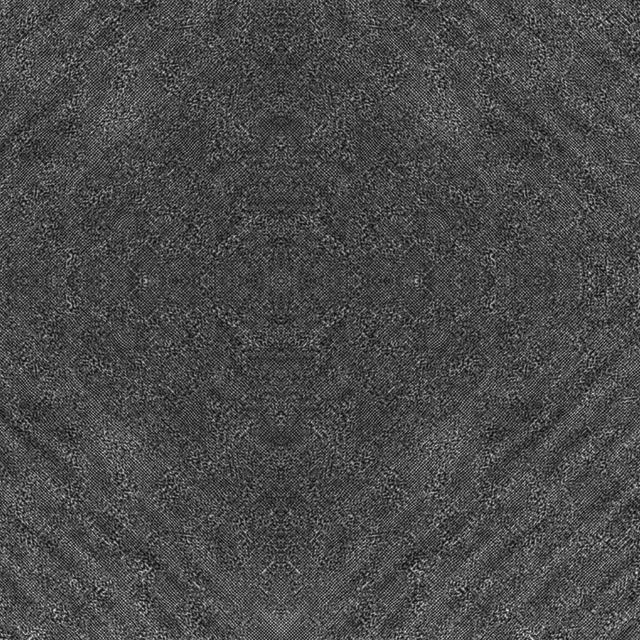
Write a WebGL 2 fragment shader that draws this pattern.

```glsl
#version 300 es
precision highp float;
// Grey woven grain mirrored about an off-centre point. A fine warped lattice
// and gradient noise, both laid along the diagonals, make the grain; diamond
// bands of |x|+|y|, streaks and soft spots set its local brightness.

uniform vec2 u_resolution;
out vec4 fragColor;

const vec2  CENTER       = vec2(0.439, 0.561);
const float WEAVE_FREQ   = 190.0;               // lattice cycles per canvas
const vec2  GRAIN_FREQ   = vec2(215.0, 165.0);  // across and along a band
const float WARP_FREQ    = 42.0;
const float WARP_AMOUNT  = 3.6;                 // radians
const float WEAVE_GAIN   = 1.9;
const float GRAIN_GAIN   = 4.5;
const float CONTRAST     = 0.54;
const float BASE_TONE    = 0.258;
const float BAND_RADIUS  = 0.51;
const float TROUGH_RADIUS = 0.60;
const float STREAK_PERIOD = 0.066;
const float TAU = 6.2831853;

float hash(vec2 cell) {
    uvec2 u = uvec2(ivec2(cell) + 4096);
    uint h = u.x * 1597334677u ^ u.y * 3812015801u;
    h = (h ^ (h >> 15)) * 2246822519u;
    h ^= h >> 13;
    return float(h & 65535u) / 65536.0;
}

float cornerSlope(vec2 cell, vec2 offset) {
    float angle = TAU * hash(cell);
    return dot(vec2(cos(angle), sin(angle)), offset);
}

float gradientNoise(vec2 p) {
    vec2 i = floor(p), f = p - i;
    vec2 w = f * f * f * (f * (f * 6.0 - 15.0) + 10.0);
    vec2 e = vec2(1.0, 0.0);
    float low  = mix(cornerSlope(i, f), cornerSlope(i + e, f - e), w.x);
    float high = mix(cornerSlope(i + e.yx, f - e.yx),
                     cornerSlope(i + e.xx, f - e.xx), w.x);
    return mix(low, high, w.y);
}

float bump(float x, float width) {
    return exp(-x * x / (width * width));
}

float spot(vec2 p, vec2 at, float radius) {
    return bump(length(p - at), radius);
}

// Slowly varying brightness in the folded quadrant
float localTone(vec2 q, float lower) {
    float s = q.x + q.y;    // diamond radius
    float d = q.x - q.y;    // position along a diamond side
    float outer = smoothstep(0.42, 0.75, s);
    float tone = BASE_TONE + 0.04 * outer;

    // Bright corner of the diamond and the dark flank beyond it
    tone += 0.060 * bump(s - BAND_RADIUS, 0.06) * bump(d, 0.09);
    tone += 0.018 * bump(s - BAND_RADIUS, 0.08);
    tone -= 0.040 * bump(s - TROUGH_RADIUS, 0.07) * bump(d - 0.14, 0.09);
    tone -= 0.022 * bump(s - 0.64, 0.03) * smoothstep(0.0, -0.3, d);

    // Parallel streaks, stronger toward the lower corners
    float bend = 1.6 * gradientNoise(vec2(s * 5.0, d * 4.0));
    float stripe = sin(TAU * s / STREAK_PERIOD + bend);
    float strength = outer * mix(0.6, 1.0, lower);
    tone += stripe * (0.004 + 0.022 * strength);
    tone += gradientNoise(vec2(s * 40.0, d * 8.0)) * (0.05 + 0.04 * strength);

    // Small spots along the mirror axes
    tone -= 0.05 * spot(q, vec2(0.0, 0.118), 0.020);
    tone -= 0.035 * spot(q, vec2(0.0, 0.395), 0.022);
    tone += 0.02 * spot(q, vec2(0.08, 0.0), 0.025);
    tone += 0.045 * spot(q, vec2(0.0, 0.52), 0.06);

    // Uneven cloth
    tone += 0.040 * gradientNoise(q * 27.0);
    tone += 0.060 * gradientNoise(vec2(s * 52.0, d * 32.0));
    tone += 0.070 * gradientNoise(q * 100.0 + 13.0);
    return max(tone, 0.08);
}

// Fine grain with roughly unit spread in each component
float weaveGrain(vec2 q) {
    vec2 diagonal = vec2(q.x + q.y, q.x - q.y);
    float nearAxis = smoothstep(0.01, 0.09, min(q.x, q.y));
    vec2 warp = vec2(gradientNoise(q * WARP_FREQ),
                     gradientNoise(q * WARP_FREQ + 71.0));
    vec2 phase = TAU * WEAVE_FREQ * diagonal
               + WARP_AMOUNT * (0.4 + nearAxis) * warp;
    float across = mix(0.5, 0.62, nearAxis);
    float weave = mix(cos(phase.y), cos(phase.x), across);
    float grain = gradientNoise(diagonal * GRAIN_FREQ);
    float order = 0.42 + 0.7 * gradientNoise(q * 26.0 + 31.0);
    order += 0.3 * spot(q, vec2(0.0, 0.52), 0.07);
    order = clamp(order, 0.1, 0.9);
    return mix(GRAIN_GAIN * grain, WEAVE_GAIN * weave, order);
}

void main() {
    vec2 p = gl_FragCoord.xy / u_resolution - CENTER;
    vec2 q = abs(p);
    float lower = smoothstep(0.1, -0.1, p.y);
    float tone = localTone(q, lower);
    // The lower edge is slightly brighter than its mirror
    tone += 0.018 * smoothstep(0.40, 0.56, -p.y);
    // Squared response keeps the shadows open and the highlights short
    float response = max(1.0 + 0.5 * CONTRAST * weaveGrain(q), 0.2);
    float grey = tone * response * response;
    fragColor = vec4(vec3(clamp(grey, 0.0, 1.0)), 1.0);
}
```
